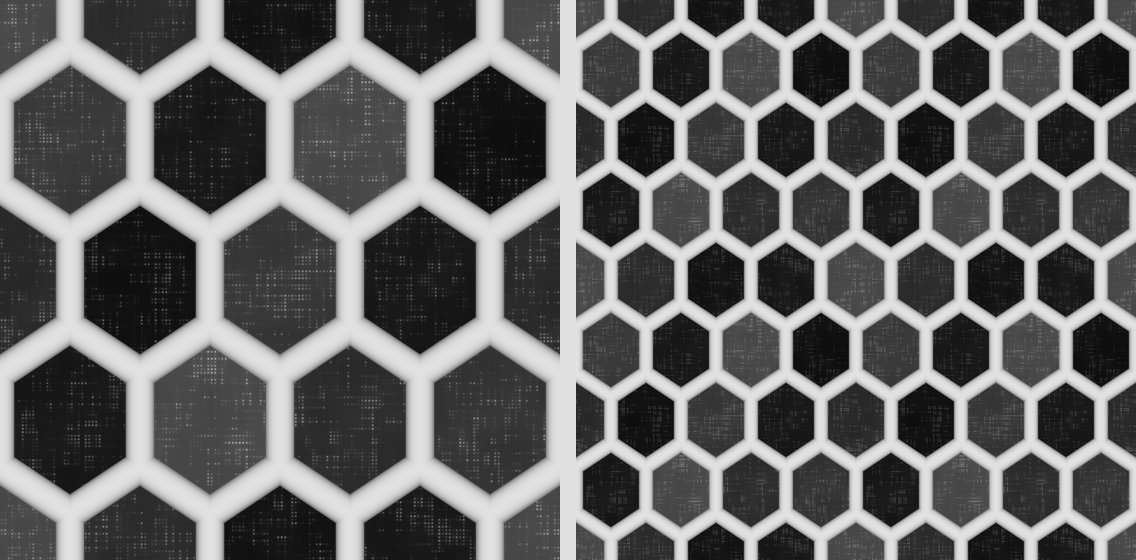
Left, the tile; right, the same tile 2 across and 2 down.
Write a WebGL 1 fragment shader that draws this pattern.

```glsl
precision highp float;
// Staggered dark linen hexagons of varied tone between soft pale joints.

uniform vec2 u_resolution;

#define REPEATS 4.0        // hexagons across and rows down
#define HEX_SIZE 0.795     // share of the cell filled by a hexagon
#define EDGE_SOFT 0.010    // half width of the hexagon outline blur
#define JOINT_TONE 0.89
#define JOINT_SHADE 0.47   // darkening of the joint beside a hexagon
#define SHADE_REACH 0.045
#define THREADS 40.0       // threads per cell
#define DOT_GAIN 0.30      // brightness of worn thread crossings
#define PATCH_GAIN 0.06    // brightness of broad faded areas

float hash(vec2 p) {
  p = fract(p * vec2(0.1031, 0.1137));
  p += dot(p, p.yx + 33.33);
  return fract((p.x + p.y) * p.x * 17.31);
}

float valueNoise(vec2 p) {
  vec2 cell = floor(p);
  vec2 f = fract(p);
  f = f * f * (3.0 - 2.0 * f);
  float low = mix(hash(cell), hash(cell + vec2(1.0, 0.0)), f.x);
  float high = mix(hash(cell + vec2(0.0, 1.0)), hash(cell + 1.0), f.x);
  return mix(low, high, f.y);
}

// Hexagonal gauge: 0 at the centre, 1 on the border of the cell.
float hexGauge(vec2 p) {
  p = abs(p);
  return max(2.0 * p.x, p.x + 1.5 * p.y);
}

// Base tone of each hexagon; one line per row, from the bottom up.
float tileTone(vec2 id) {
  mat4 tones = mat4(0.27, 0.16, 0.06, 0.08,
                    0.08, 0.27, 0.16, 0.19,
                    0.15, 0.05, 0.20, 0.08,
                    0.21, 0.08, 0.27, 0.05);
  vec4 index = vec4(0.0, 1.0, 2.0, 3.0);
  vec4 column = vec4(equal(index, vec4(id.x)));
  vec4 row = vec4(equal(index, vec4(id.y)));
  return dot(tones * row, column);
}

// Faded patches and dotted threads, seeded by the tile.
float linen(vec2 p, vec2 id) {
  vec2 seed = 61.0 * (id + 1.0);
  vec2 weave = (p + 1.0) * THREADS;
  vec2 thread = floor(weave);
  float warp = valueNoise(vec2(thread.x, p.y * 7.0 + 20.0) + seed);
  float weft = valueNoise(vec2(p.x * 7.0 + 20.0, thread.y) + seed.yx + 400.0);
  float wear = valueNoise(p * 5.0 + seed + 10.0);
  vec2 bead = 0.5 - 0.5 * cos(6.28318 * weave);
  float crossing = smoothstep(0.25, 0.85, warp * weft + 0.25 * (wear - 0.5));
  float strand = smoothstep(0.62, 1.0, max(warp, weft)) * wear;
  float dots = (crossing + 0.3 * strand) * bead.x * bead.y;
  return DOT_GAIN * dots + PATCH_GAIN * wear * (0.4 + 0.6 * warp * weft);
}

void main() {
  vec2 q = gl_FragCoord.xy / u_resolution * REPEATS;

  // Nearest centre among the even rows and the shifted odd rows.
  vec2 evenId = vec2(floor(q.x + 0.5), 2.0 * floor(q.y * 0.5 + 0.5));
  vec2 oddId = vec2(floor(q.x), 2.0 * floor(q.y * 0.5) + 1.0);
  vec2 evenPos = q - evenId;
  vec2 oddPos = q - oddId - vec2(0.5, 0.0);
  bool isEven = hexGauge(evenPos) < hexGauge(oddPos);
  vec2 pos = isEven ? evenPos : oddPos;
  vec2 id = mod(isEven ? evenId : oddId, REPEATS);

  // Joint shaded towards the hexagon, cloth inside it.
  float outside = hexGauge(pos) - HEX_SIZE;
  float joint = JOINT_TONE - JOINT_SHADE * exp(-max(outside, 0.0) / SHADE_REACH);
  float cloth = tileTone(id) + linen(pos, id);
  float blur = max(EDGE_SOFT, 1.5 * REPEATS / u_resolution.x);
  float tone = mix(cloth, joint, smoothstep(-blur, blur, outside));

  gl_FragColor = vec4(vec3(tone), 1.0);
}
```
